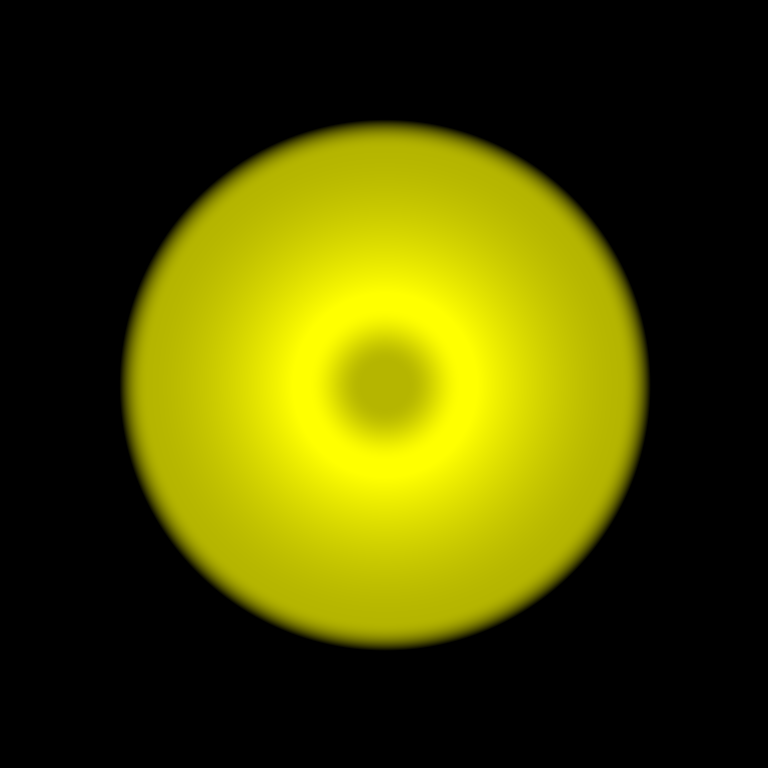
This background is drawn by a Shadertoy shader. Its source:

```glsl
// A glowing yellow disc with a bright inner ring and a dim core, on black.

// Brightness of the disc at distance r from its centre
float discBrightness(float r) {
    // Bright ring: soft rise out of the core, long falloff outwards
    float core = smoothstep(0.03, 0.1, r);
    float falloff = pow(1.0 - clamp((r - 0.12) / 0.19, 0.0, 1.0), 1.55);
    float body = 0.71 + 0.29 * core * falloff;

    // Rounded rim: steep at the outer edge, flat towards the inside
    float depth = clamp((0.346 - r) / 0.04, 0.0, 1.0);
    float rim = 1.0 - pow(1.0 - depth, 2.5);
    return body * rim;
}

void mainImage(out vec4 fragColor, in vec2 fragCoord) {
    // Canvas units, square and centred
    vec2 p = (fragCoord - 0.5 * iResolution.xy) / min(iResolution.x, iResolution.y);
    float r = length(p - vec2(0.0015, -0.0015));

    vec3 yellow = vec3(1.0, 1.0, 0.0);
    fragColor = vec4(yellow * discBrightness(r), 1.0);
}
```
